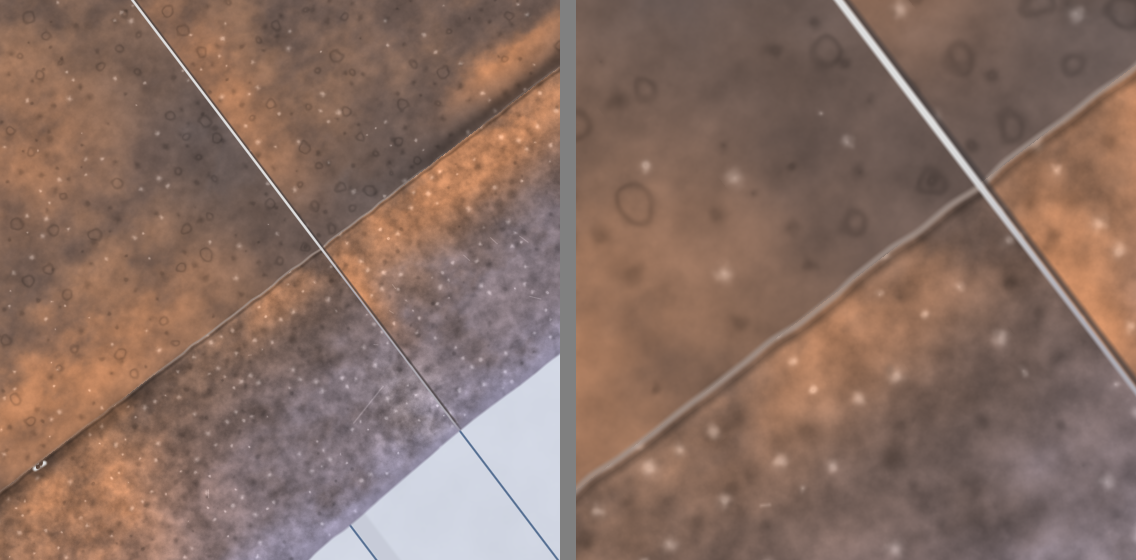
Left, the full canvas; right, a detail of the centre.
Reproduce this texture procedurally as a Shadertoy shader.

```glsl
// Rust-stained slabs crossed by a bright joint and a worn seam, beside pale floor tiles.

const vec3 UMBER = vec3(0.43, 0.355, 0.325);
const vec3 TAN = vec3(0.55, 0.42, 0.34);
const vec3 RUST = vec3(0.72, 0.50, 0.36);
const vec3 COOL = vec3(0.50, 0.46, 0.50);
const vec3 LAVENDER = vec3(0.59, 0.57, 0.67);
const vec3 SOOT = vec3(0.36, 0.325, 0.325);
const vec3 PALE = vec3(0.82, 0.84, 0.89);
const vec3 BLUE_JOINT = vec3(0.33, 0.43, 0.57);
const vec2 CROSSING = vec2(0.573, 0.557);
const vec2 ALONG = vec2(0.796, 0.605);
const float FLOOR_TILE = 0.258;

float hash(vec2 p) {
    vec3 q = fract(p.xyx * 0.1031);
    q += dot(q, q.yzx + 33.33);
    return fract((q.x + q.y) * q.z);
}

float noise(vec2 p) {
    vec2 i = floor(p), f = fract(p);
    f = f * f * (3.0 - 2.0 * f);
    return mix(mix(hash(i), hash(i + vec2(1, 0)), f.x),
               mix(hash(i + vec2(0, 1)), hash(i + vec2(1, 1)), f.x), f.y);
}

float fbm(vec2 p) {
    float sum = 0.0, amp = 0.5;
    for (int i = 0; i < 5; i++) {
        sum += amp * noise(p);
        p = mat2(1.6, 1.2, -1.2, 1.6) * p + 7.3;
        amp *= 0.5;
    }
    return sum / 0.97;
}

// Soft elliptical patch
float patchAt(vec2 p, vec2 centre, vec2 radius) {
    vec2 d = (p - centre) / radius;
    return exp(-dot(d, d));
}

float stroke(float d, float halfWidth, float soft) {
    return 1.0 - smoothstep(halfWidth - soft, halfWidth + soft, abs(d));
}

float segment(vec2 p, vec2 a, vec2 b) {
    vec2 d = b - a;
    return length(p - a - d * clamp(dot(p - a, d) / dot(d, d), 0.0, 1.0));
}

// One random dot (ring = 0) or ring (ring = 1) in some of the cells
float scatter(vec2 p, float cells, float density, float ring) {
    vec2 q = p * cells, id = floor(q);
    vec2 centre = 0.35 + 0.3 * vec2(hash(id + 3.1), hash(id + 8.7));
    float r = length(fract(q) - centre) + 0.12 * (noise(q * 5.0) - 0.5);
    float size = mix(0.08, 0.22, hash(id + 5.5));
    float shape = exp(-pow((r - ring * size) / mix(size, 0.06, ring), 2.0));
    return shape * step(hash(id + 19.3), density);
}

// Slab surface; p.x runs along the seam, p.y along the joint
vec3 slabColour(vec2 p) {
    vec2 slab = step(0.0, p);
    vec2 q = p + slab * vec2(3.7, 5.1) + 11.0;
    float broad = fbm(q * 6.0), mottle = fbm(q * vec2(15.0, 19.0));
    float grain = fbm(q * 65.0), lower = slab.y, right = slab.x;
    vec2 w = p + 0.07 * (vec2(broad, mottle) - 0.5);

    // Stains belonging to each slab
    float upperRust = mix(patchAt(w, vec2(-0.53, -0.07), vec2(0.32, 0.11))
                          + 0.55 * patchAt(w, vec2(-0.33, -0.46), vec2(0.17, 0.14)),
                          0.75 * patchAt(w, vec2(0.03, -0.34), vec2(0.07, 0.23))
                          + 0.9 * patchAt(w, vec2(0.46, -0.06), vec2(0.14, 0.04)), right);
    float lowerRust = mix(0.9 * patchAt(w, vec2(-0.63, 0.13), vec2(0.20, 0.18))
                          + 0.5 * patchAt(w, vec2(-0.12, 0.04), vec2(0.10, 0.03)),
                          1.2 * patchAt(w, vec2(0.30, 0.05), vec2(0.25, 0.065))
                          + 0.8 * patchAt(w, vec2(0.02, 0.11), vec2(0.035, 0.10)), right);
    float rust = mix(upperRust, lowerRust, lower) * (0.35 + 1.2 * mottle);
    float dark = mix(patchAt(w, vec2(-0.03, -0.20), vec2(0.13, 0.28)),
                     patchAt(w, vec2(0.12, -0.03), vec2(0.26, 0.09)), right) * (1.0 - lower);
    float cool = lower * smoothstep(0.03, 0.28, w.y) * (0.4 + mottle);
    float edge = lower * smoothstep(0.30, 0.42, p.y + 0.09 * (mottle - 0.5));

    vec3 col = mix(UMBER, TAN, smoothstep(0.3, 0.72, 0.55 * broad + 0.45 * mottle));
    col = mix(col, COOL, clamp(cool, 0.0, 0.85));
    col = mix(col, SOOT, clamp(dark * (0.25 + mottle), 0.0, 0.8));
    col = mix(col, RUST, clamp(rust, 0.0, 1.0));
    col = mix(col, LAVENDER, 0.8 * edge);
    col += 0.16 * lower * patchAt(w, vec2(-0.04, 0.32), vec2(0.07, 0.09)) * grain;

    // Grain, pits, rings and pale chips
    col *= 1.0 + (grain - 0.5) * mix(0.22, 0.50, lower) + (mottle - 0.5) * 0.30;
    col *= 1.0 - 0.14 * scatter(q, 21.0, 0.35, 1.0) * (1.0 - lower);
    col *= 1.0 - 0.18 * scatter(q + 4.3, 34.0, 0.30, 0.0);
    return col + 0.20 * scatter(q + 9.1, 48.0, 0.10 + 0.12 * lower, 0.0);
}

void mainImage(out vec4 fragColor, in vec2 fragCoord) {
    vec2 uv = fragCoord / iResolution.xy, d = uv - CROSSING;
    vec2 p = vec2(dot(d, ALONG), dot(d, vec2(ALONG.y, -ALONG.x)));
    float soft = max(0.0014, 0.7 / iResolution.y);
    vec3 col = slabColour(p);

    // Worn seam, shadowed toward both ends
    float seam = p.y + 0.003 * (noise(p * 45.0) - 0.5);
    float ends = smoothstep(0.12, 0.30, p.x) + smoothstep(-0.25, -0.45, p.x);
    col *= 1.0 - 0.30 * ends * exp(-pow((seam + 0.012 * sign(p.x)) / 0.014, 2.0));
    col *= 1.0 - 0.25 * stroke(seam - 0.005, 0.002, 0.003);
    col = mix(col, vec3(0.64, 0.58, 0.55), (0.75 - 0.5 * ends) * stroke(seam, 0.0018, 0.0018));

    // Bright joint with a dark lip
    float lowerPart = smoothstep(-0.05, 0.12, p.y);
    col = mix(col, SOOT * 0.75, 0.75 * stroke(p.x - 0.0035, 0.0018, 0.002));
    col = mix(col, mix(vec3(0.87), vec3(0.68, 0.67, 0.70), lowerPart),
              stroke(p.x, mix(0.0022, 0.0015, lowerPart), soft));

    // Scratches and a glint
    for (int i = 0; i < 9; i++) {
        vec2 h = vec2(hash(vec2(i, 2)), hash(vec2(i, 7)));
        vec2 start = mix(vec2(-0.6, -0.1), vec2(0.3, 0.36), h);
        float line = segment(p, start, start + 0.035 * (h.yx - 0.5));
        col += 0.12 * stroke(line, 0.0008, 0.0015);
    }
    col += 0.13 * stroke(segment(uv, vec2(0.632, 0.245), vec2(0.684, 0.31)), 0.001, 0.002);
    float glint = segment(uv, vec2(0.063, 0.163), vec2(0.079, 0.173));
    col = mix(col, vec3(0.88), stroke(glint, 0.004, 0.003) * smoothstep(0.3, 0.6, noise(uv * 150.0)));

    // Pale floor tiles with repeating blue joints
    float border = p.y - 0.408 - 0.06 * max(-p.x, 0.0) - 0.004 * (noise(p * 30.0) - 0.5);
    vec3 tile = PALE + 0.035 * (fbm(p * 14.0) - 0.5);
    float joint = (fract(p.x / FLOOR_TILE + 0.5) - 0.5) * FLOOR_TILE;
    tile = mix(tile, PALE * 0.95, stroke(joint - 0.018, 0.016, 0.004) * step(p.x, -0.1));
    tile = mix(tile, BLUE_JOINT, stroke(joint, 0.0018, soft));
    col = mix(col, LAVENDER * 0.92, 0.6 * exp(-pow(border / 0.014, 2.0)));
    col = mix(col, tile, smoothstep(-0.002, 0.004, border));

    fragColor = vec4(clamp(col, 0.0, 1.0), 1.0);
}
```
